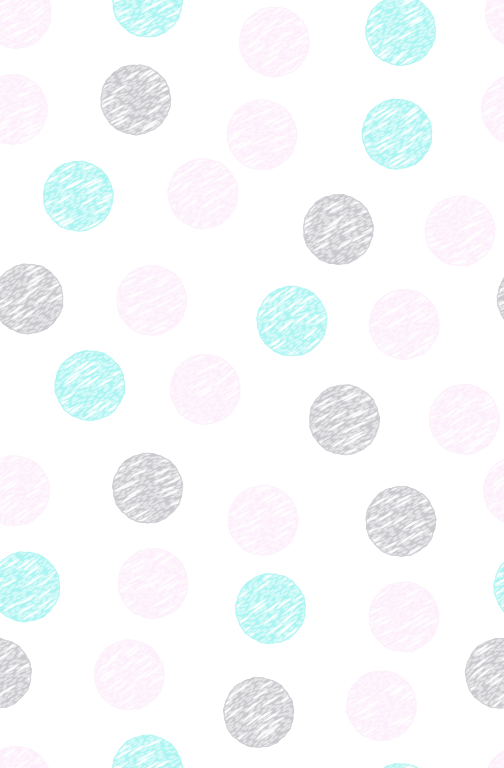
Reproduce this pattern procedurally as a WebGL 2 fragment shader.

```glsl
#version 300 es
precision highp float;
// Scattered crayon-scribbled polka dots in aqua, grey and pale pink on white.

uniform vec2 u_resolution;
out vec4 fragColor;

vec2 hash2(vec2 p) {
  vec3 q = fract(p.xyx * vec3(0.1031, 0.1030, 0.0973));
  q += dot(q, q.yzx + 33.33);
  return fract((q.xx + q.yz) * q.zy);
}

// Cellular noise: distance to the nearest scattered point.
float cellular(vec2 p) {
  vec2 cell = floor(p), f = fract(p);
  float nearest = 2.0;
  for (int j = -1; j <= 1; j++)
    for (int i = -1; i <= 1; i++) {
      vec2 o = vec2(i, j);
      nearest = min(nearest, length(o + hash2(cell + o) - f));
    }
  return nearest;
}

// Dot centre as a fraction of the tile; rows count down from the top.
vec2 dotCentre(int col, int row) {
  float c = float(col), r = float(row);
  float sway = 0.035 + 0.03 * sin((r - 1.0) * 0.785398);
  float shift = sway * (row % 2 == 0 ? 3.0 : 1.0);
  float dip = 0.026 * sin((c + 0.5) * 1.570796);
  vec2 jitter = (hash2(vec2(c, r) + 7.0) - 0.5) * vec2(0.032, 0.018);
  return vec2(c / 4.0 + shift, 0.971 - r / 8.0 + dip) + jitter;
}

// Pink alternates along each row; the accents swap between aqua and grey.
vec3 dotInk(int col, int row) {
  vec3 pink = vec3(0.99, 0.93, 0.982);
  vec3 aqua = vec3(0.64, 0.955, 0.945);
  vec3 grey = vec3(0.77, 0.77, 0.79);
  int pinkParity = (220 >> row) & 1;
  if (col % 2 == pinkParity) return pink;
  int swapped = (col / 2) * (((row + 3) / 4) % 2);
  return (row + swapped) % 2 == 0 ? aqua : grey;
}

// Ink coverage: fine waxy grain crossed by thin slanted white streaks.
float scribble(vec2 d, vec2 seed) {
  float a = 0.54 + 0.16 * (seed.x - 0.5);
  vec2 q = mat2(cos(a), -sin(a), sin(a), cos(a)) * d;
  q.y += 0.0015 * sin(q.x * 45.0 + seed.y * 6.28);
  vec2 offset = 40.0 + floor(seed * 90.0);
  float streaks = smoothstep(0.12, 0.34, cellular(q * vec2(13.0, 92.0) + offset));
  float grain = smoothstep(0.15, 0.7, cellular(q * vec2(80.0, 210.0) + offset.yx));
  return (0.12 + 0.88 * streaks) * (0.42 + 0.5 * grain);
}

void main() {
  vec2 tile = vec2(1.0, u_resolution.y / u_resolution.x);
  vec2 uv = gl_FragCoord.xy / u_resolution;
  float px = 1.0 / u_resolution.x;

  // Nearest dot, wrapped around the tile edges.
  vec2 toDot = vec2(9.0);
  ivec2 id = ivec2(0);
  for (int row = 0; row < 8; row++)
    for (int col = 0; col < 4; col++) {
      vec2 d = uv - dotCentre(col, row);
      d = (d - round(d)) * tile;
      if (dot(d, d) < dot(toDot, toDot)) {
        toDot = d;
        id = ivec2(col, row);
      }
    }

  vec3 color = vec3(1.0);
  vec2 seed = hash2(vec2(id) + 21.0);
  float angle = atan(toDot.y, toDot.x);
  float wobble = 0.0005 * sin(angle * 9.0 + seed.x * 6.28) + 0.0004 * sin(angle * 23.0);
  float edge = length(toDot) - 0.0702 - wobble;
  if (edge < px) {
    // Scribbled fill with a fine rim.
    float inside = 1.0 - smoothstep(-0.5 * px, 0.5 * px, edge);
    float rim = 1.0 - smoothstep(0.0008, 0.0008 + px, abs(edge + 0.0015));
    float ink = max(scribble(toDot, seed), 0.7 * rim);
    color = mix(color, dotInk(id.x, id.y), ink * inside);
  }
  fragColor = vec4(color, 1.0);
}
```
